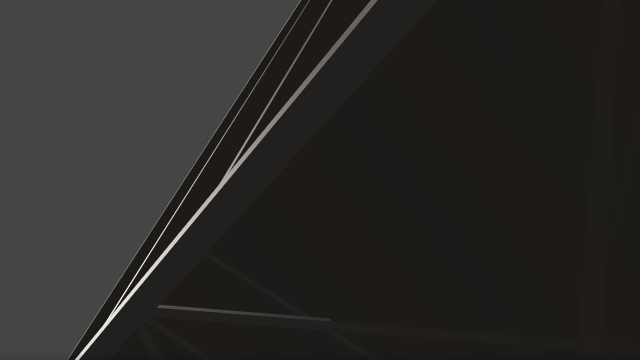
Write a Shadertoy shader that draws this background.

```glsl
#define BACKDROP   vec3(0.272, 0.272, 0.270)
#define WARM_DARK  vec3(0.118, 0.103, 0.090)
#define COOL_DARK  vec3(0.106, 0.108, 0.097)
#define BEAM_TONE  vec3(0.128, 0.126, 0.121)
#define RAIL_DIM   vec3(0.410, 0.390, 0.375)
#define RAIL_LIT   vec3(0.900, 0.895, 0.870)
#define SHEEN_FREQ 13.5

// Signed distance to the line a-b, positive on the right of its direction.
float sideOf(vec2 p, vec2 a, vec2 b) {
    vec2 d = normalize(b - a);
    return dot(p - a, vec2(d.y, -d.x));
}

float cover(float dist) {
    float pixel = 1.0 / iResolution.y;
    return clamp(0.5 - dist / pixel, 0.0, 1.0);
}

// Straight bar whose half width runs from ra at a to rb at b, with flat ends.
float bar(vec2 p, vec2 a, vec2 b, float ra, float rb) {
    vec2 d = b - a;
    float len = length(d);
    float along = dot(p - a, d) / len;
    float radius = mix(ra, rb, clamp(along / len, 0.0, 1.0));
    float across = abs(sideOf(p, a, b));
    // Coverage of both sides keeps bars thinner than a pixel faint.
    float fill = cover(across - radius) - cover(across + radius);
    return fill * cover(max(-along, along - len));
}

// Dark interior with broad diagonal reflections.
vec3 interior(vec2 p) {
    float across = dot(p, normalize(vec2(1.3, 1.0)));
    float sheen = 0.5 + 0.5 * cos(SHEEN_FREQ * (across - 1.19));
    sheen *= 1.0 - 0.6 * smoothstep(1.35, 1.65, p.x);
    return mix(WARM_DARK, COOL_DARK, sheen);
}

// Faint framework seen inside.
vec3 framework(vec3 color, vec2 p) {
    float upright = bar(p, vec2(1.630, -0.1), vec2(1.703, 1.1), 0.034, 0.020);
    color = mix(color, BEAM_TONE, 0.35 * upright);
    float farEdge = bar(p, vec2(1.700, 0.33), vec2(1.785, 0.72), 0.002, 0.002);
    color = mix(color, BEAM_TONE, 0.5 * farEdge);

    float braces = bar(p, vec2(0.540, 0.316), vec2(1.074, -0.02), 0.007, 0.007);
    braces = max(braces, bar(p, vec2(0.375, 0.115), vec2(0.451, -0.02), 0.013, 0.013));
    braces = max(braces, bar(p, vec2(0.385, 0.130), vec2(0.609, -0.02), 0.009, 0.009));
    color = mix(color, BEAM_TONE, 0.9 * braces);

    float crossbeam = bar(p, vec2(0.400, 0.133), vec2(1.800, 0.028), 0.013, 0.013);
    color = mix(color, BEAM_TONE, crossbeam * mix(1.0, 0.4, smoothstep(0.6, 1.6, p.x)));
    float ledge = bar(p, vec2(0.430, 0.150), vec2(0.919, 0.111), 0.0045, 0.0040);
    vec3 ledgeTone = mix(vec3(0.31, 0.305, 0.295), vec3(0.20, 0.195, 0.185),
                         smoothstep(0.45, 0.92, p.x));
    return mix(color, ledgeTone, ledge);
}

void mainImage(out vec4 fragColor, in vec2 fragCoord) {
    vec2 p = fragCoord / iResolution.y;

    // Corner points of the slanted edges, from foot to top.
    vec2 rimFoot = vec2(0.1875, 0.0), rimTop = vec2(0.836, 1.0);
    vec2 seamFoot = vec2(0.273, 0.07), seamTop = vec2(0.860, 1.0);
    vec2 railFoot = vec2(0.213, 0.0), railTop = vec2(1.040, 1.0);
    vec2 bandFoot = vec2(0.303, 0.0), bandTop = vec2(1.215, 1.0);

    vec3 color = framework(interior(p), p);

    // Broad band beneath the bright rail, then the narrow outer panels.
    float band = cover(sideOf(p, bandFoot, bandTop));
    color = mix(color, BEAM_TONE, band);
    float panel = cover(sideOf(p, railFoot, railTop));
    color = mix(color, WARM_DARK, panel);
    float outerPanel = cover(sideOf(p, seamFoot, seamTop));
    color = mix(color, mix(COOL_DARK, WARM_DARK, 0.5), panel * outerPanel);

    // Flat backdrop and its fine rim.
    color = mix(color, BACKDROP, cover(sideOf(p, rimFoot, rimTop)));
    float rim = bar(p, rimFoot - 0.05 * (rimTop - rimFoot),
                    rimTop + 0.05 * (rimTop - rimFoot), 0.0009, 0.0009);
    color = mix(color, vec3(0.58, 0.56, 0.53), rim);

    // Metal lines brighten toward the foot.
    vec3 metal = mix(RAIL_LIT, RAIL_DIM, smoothstep(0.10, 0.95, p.y));
    float seam = bar(p, seamFoot, seamTop + 0.05 * (seamTop - seamFoot), 0.0019, 0.0011);
    color = mix(color, metal * 1.1, seam);
    float spur = bar(p, vec2(0.606, 0.477), vec2(0.937, 1.026), 0.0032, 0.0023);
    color = mix(color, metal, spur);
    float rail = bar(p, railFoot - 0.05 * (railTop - railFoot),
                     railTop + 0.05 * (railTop - railFoot), 0.0043, 0.0076);
    color = mix(color, metal, rail);

    // Slight shade along the ground.
    color *= mix(0.88, 1.0, smoothstep(0.0, 0.03, p.y));
    fragColor = vec4(color, 1.0);
}
```
